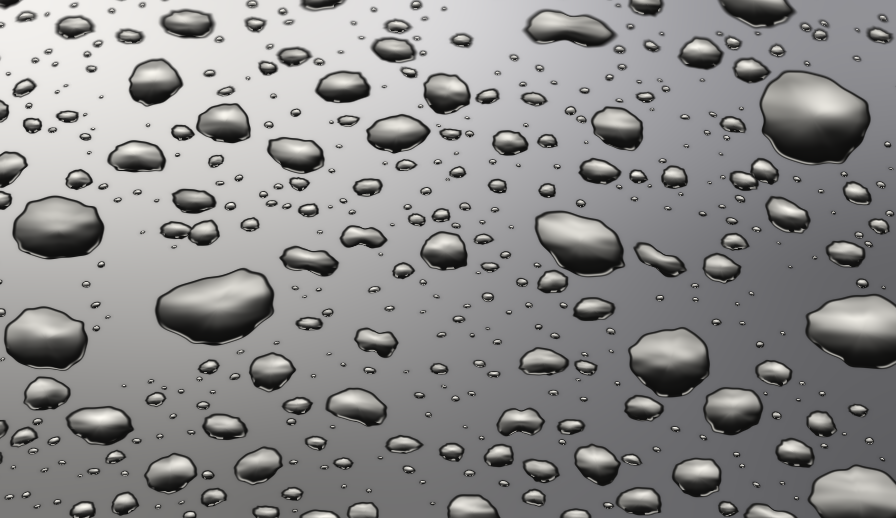
Write a WebGL 2 fragment shader that draws this texture.

```glsl
#version 300 es
precision highp float;
// Dark-rimmed water drops of many sizes beading on a glossy grey surface.
uniform vec2 u_resolution;
out vec4 fragColor;

// Per layer, large to tiny: cell size, least radius, greatest radius, presence
const int LAYER_COUNT = 4;
const vec4 LAYERS[LAYER_COUNT] = vec4[LAYER_COUNT](
    vec4(0.37, 0.075, 0.125, 0.80),
    vec4(0.158, 0.036, 0.062, 0.82),
    vec4(0.090, 0.017, 0.033, 0.85),
    vec4(0.046, 0.004, 0.0125, 0.78));
const float JITTER = 0.62;
const float DROP_GAP = 0.005;
const float TILT_SPREAD = 0.5;
const float BEND = 0.32;
const float WAIST = 0.4;
const vec3 DROP_TINT = vec3(1.0, 0.99, 0.96);
const vec3 WARM_TINT = vec3(1.0, 0.992, 0.98);
const vec3 COOL_TINT = vec3(0.99, 0.99, 1.02);
const float RIM_WIDTH = 0.0055;
const float RIM_LIGHT = 0.6;
const float FAR_BLUR = 0.003;

struct Drop { vec2 centre; vec2 size; float tilt; vec3 seed; };

vec3 hash3(ivec3 key) {
    uvec3 v = uvec3(key + 4096) * 1664525u + 1013904223u;
    v.x += v.y * v.z; v.y += v.z * v.x; v.z += v.x * v.y;
    v ^= v >> 16u;
    v.x += v.y * v.z; v.y += v.z * v.x; v.z += v.x * v.y;
    return vec3(v) / 4294967295.0;
}

float noise(vec2 p) {
    ivec2 i = ivec2(floor(p));
    vec2 f = smoothstep(0.0, 1.0, fract(p));
    float low = mix(hash3(ivec3(i, 90)).x, hash3(ivec3(i + ivec2(1, 0), 90)).x, f.x);
    float high = mix(hash3(ivec3(i + ivec2(0, 1), 90)).x, hash3(ivec3(i + 1, 90)).x, f.x);
    return mix(low, high, f.y);
}

mat2 turn(float a) { return mat2(cos(a), -sin(a), sin(a), cos(a)); }

// Each layer has its own turned grid, so rows never line up
mat2 gridTurn(int layer) { return turn(0.35 + 0.6 * float(layer)); }

ivec2 cellAt(vec2 p, int layer) {
    return ivec2(floor(gridTurn(layer) * p / LAYERS[layer].x));
}

Drop makeDrop(ivec2 cell, int layer) {
    vec4 kind = LAYERS[layer];
    vec3 a = hash3(ivec3(cell, layer * 2));
    vec3 b = hash3(ivec3(cell, layer * 2 + 1));
    vec2 centre = (vec2(cell) + 0.5 + (a.xy - 0.5) * JITTER) * kind.x * gridTurn(layer);
    float radius = mix(kind.y, kind.z, pow(a.z, 1.4)) * mix(1.1, 0.85, centre.y);
    radius *= step(b.x, kind.w);
    float tilt = (b.y - 0.5) * TILT_SPREAD + mix(0.25, -0.4, centre.x / 1.73);
    return Drop(centre, radius * vec2(1.0, mix(0.52, 0.80, b.z)), tilt, fract(a * 17.0 + b * 5.0));
}

// True where a drop of a larger layer already covers the place
bool isCovered(Drop d, int layer) {
    for (int big = 0; big < layer; big++) {
        ivec2 home = cellAt(d.centre, big);
        for (int k = 0; k < 9; k++) {
            Drop e = makeDrop(home + ivec2(k % 3, k / 3) - 1, big);
            vec2 reach = e.size * 1.08 + d.size + DROP_GAP;
            if (e.size.x > 0.0 && length(turn(e.tilt) * (d.centre - e.centre) / reach) < 1.0) return true;
        }
    }
    return false;
}

// Maps a point into the drop: length 1 lies on its uneven outline
vec2 dropSpace(Drop d, vec2 p, int layer) {
    vec2 q = turn(d.tilt) * (p - d.centre) / d.size;
    float uneven = layer == 3 ? 0.5 : 1.0;
    q.y += (d.seed.x - 0.5) * BEND * uneven * (q.x * q.x - 0.35);
    if (layer < 2) q.y /= 1.0 - WAIST * step(0.85, d.seed.z) * exp(-6.0 * q.x * q.x);
    float a = atan(q.y, q.x);
    vec3 phase = d.seed * 6.2832;
    float wobble = 0.05 * cos(2.0 * a + phase.x) + 0.045 * cos(3.0 * a + phase.y)
        + 0.02 * cos(5.0 * a + phase.z) + 0.012 * cos(11.0 * a + phase.x);
    // Small pointed corners where the water clings
    wobble += 0.07 * pow(0.5 + 0.5 * cos(4.0 * a + phase.z), 12.0);
    return q / (1.0 + uneven * wobble);
}

vec3 shadeSurface(vec2 p) {
    float rightward = smoothstep(0.5, 1.65, p.x);
    float tone = 0.46 + 0.25 * smoothstep(0.0, 0.65, p.y) + 0.20 * smoothstep(0.45, 1.0, p.y);
    tone += 0.06 * smoothstep(0.7, 0.0, p.x) - rightward * mix(0.10, 0.31, smoothstep(0.0, 0.6, p.y));
    tone += 0.10 * (noise(p * vec2(2.2, 3.0) + 7.0) - 0.5);
    return tone * mix(WARM_TINT, COOL_TINT, smoothstep(0.3, 1.5, p.x));
}

vec3 shadeDrop(Drop d, vec2 q, float depth) {
    vec2 s = q * turn(d.tilt);
    float streak = noise(s * vec2(1.6, 4.0) + d.seed.xy * 40.0) - 0.5;
    // Mirrored sky above, dark ground below with a curved border
    float sky = s.y - 0.10 * s.x + 0.22 * s.x * s.x * sign(d.seed.x - 0.7) + 0.2 * streak;
    float tone = mix(0.07, 0.50, smoothstep(-0.72, 0.28, sky));
    vec2 glow = (s - vec2(0.5 * (d.seed.y - 0.5), 0.42)) * vec2(1.2, 2.5);
    tone += 0.38 * exp(-dot(glow, glow)) + 0.24 * streak * smoothstep(-0.6, 0.1, s.y);
    tone = mix(tone, 0.05, 0.9 * smoothstep(0.84, 1.12, length(s - vec2(-0.06, 0.17))));
    // Thin dark edge and a broken light line along the foot
    float edge = min(RIM_WIDTH, 0.35 * d.size.y);
    tone = mix(tone, 0.07, 0.88 * (1.0 - smoothstep(0.3 * edge, edge, depth)));
    float broken = smoothstep(0.4, 0.6, noise(s * 3.5 + d.seed.yz * 30.0));
    float line = exp(-pow((depth - 0.55 * edge) / (0.35 * edge), 2.0));
    tone += RIM_LIGHT * line * broken * (1.0 - smoothstep(-0.7, -0.1, s.y));
    return max(tone, 0.03) * DROP_TINT;
}

void main() {
    vec2 p = gl_FragCoord.xy / u_resolution.y;
    float soft = 0.7 / u_resolution.y + FAR_BLUR * smoothstep(0.75, 1.0, p.y);
    vec3 colour = shadeSurface(p);
    for (int layer = LAYER_COUNT - 1; layer >= 0; layer--) {
        float nearest = 1.0;
        Drop top;
        vec2 inside = vec2(0.0);
        ivec2 home = cellAt(p, layer);
        for (int k = 0; k < 9; k++) {
            Drop d = makeDrop(home + ivec2(k % 3, k / 3) - 1, layer);
            if (d.size.x == 0.0 || length(p - d.centre) > d.size.x * 1.4 + 0.006) continue;
            vec2 q = dropSpace(d, p, layer);
            float dist = (length(q) - 1.0) * d.size.y;
            if (dist < nearest && !isCovered(d, layer)) { nearest = dist; top = d; inside = q; }
        }
        if (nearest > 0.01) continue;
        // Contact shadow, then the drop itself
        colour *= 1.0 - 0.10 * exp(-max(nearest, 0.0) / 0.002);
        colour = mix(colour, shadeDrop(top, inside, -nearest), 1.0 - smoothstep(-soft, soft, nearest));
    }
    fragColor = vec4(clamp(colour, 0.0, 1.0), 1.0);
}
```
